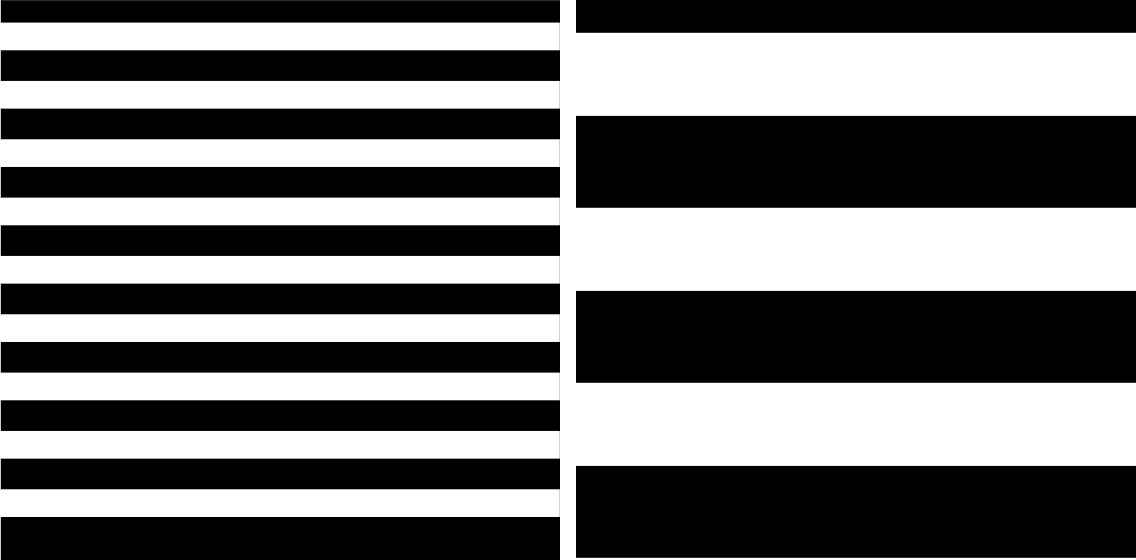
Left, the full canvas; right, a detail of the centre.
Reproduce this pattern procedurally as a Shadertoy shader.

```glsl
#define STRIPE_COUNT 9.0
#define STRIPE_PERIOD 0.10417
#define FIRST_CENTER 0.10156
#define STRIPE_HALF_WIDTH 0.02474
#define LEFT_MARGIN 0.0014
#define TOP_MARGIN 0.0003
#define RIGHT_HAIRLINE 0.0003
#define INK vec3(0.0)
#define PAPER vec3(1.0)

// Antialiased coverage of a signed distance, negative inside
float coverage(float dist, float pixel) {
    return clamp(0.5 - dist / pixel, 0.0, 1.0);
}

// Distance to the nearest of a finite row of horizontal stripes
float stripeDistance(float y) {
    float index = clamp(round((y - FIRST_CENTER) / STRIPE_PERIOD), 0.0, STRIPE_COUNT - 1.0);
    return abs(y - FIRST_CENTER - index * STRIPE_PERIOD) - STRIPE_HALF_WIDTH;
}

void mainImage(out vec4 fragColor, in vec2 fragCoord) {
    vec2 uv = fragCoord / iResolution.xy;
    vec2 pixel = 1.0 / iResolution.xy;

    // White stripes on a black field
    float paper = coverage(stripeDistance(uv.y), pixel.y);

    // Faint dark hairline closing the stripes on the right
    paper *= 1.0 - coverage(1.0 - RIGHT_HAIRLINE - uv.x, pixel.x);

    // Thin uncovered margins at the left and top
    paper = max(paper, coverage(uv.x - LEFT_MARGIN, pixel.x));
    paper = max(paper, coverage(1.0 - TOP_MARGIN - uv.y, pixel.y));

    fragColor = vec4(mix(INK, PAPER, paper), 1.0);
}
```
